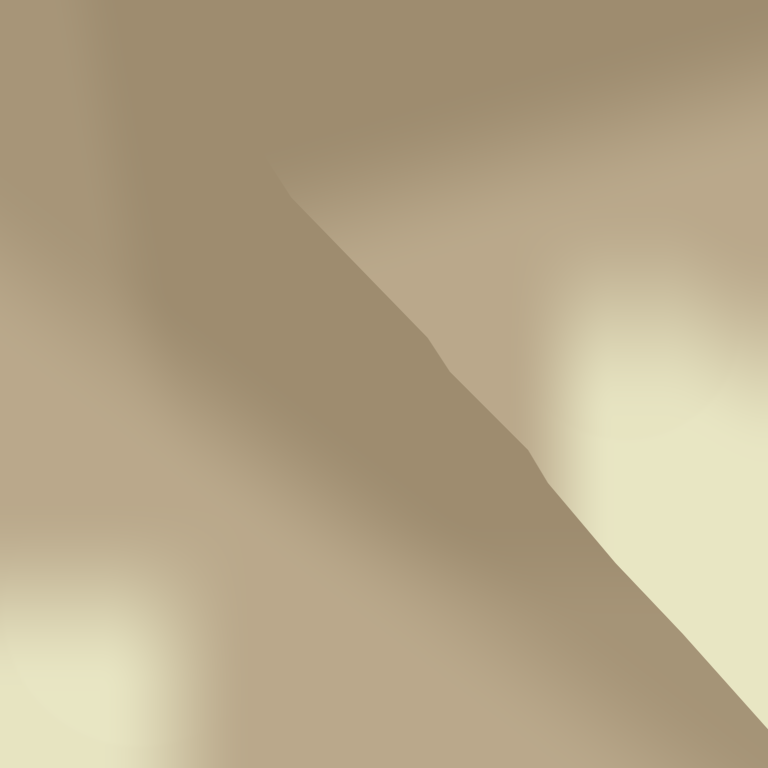
Reproduce this background procedurally as a Shadertoy shader.

```glsl
// Soft sandy dunes: a crisp diagonal ridge divides two shaded slopes with cream glows.

const vec3 SHADE = vec3(0.618, 0.549, 0.436);
const vec3 SAND  = vec3(0.728, 0.660, 0.545);
const vec3 CREAM = vec3(0.910, 0.900, 0.765);

// Linear 0..1 ramp between two values, in either order
float ramp(float a, float b, float v) {
    return clamp((v - a) / (b - a), 0.0, 1.0);
}

// Smooth 0..1 ramp between two values, in either order
float ease(float a, float b, float v) {
    float t = ramp(a, b, v);
    return t * t * (3.0 - 2.0 * t);
}

// Combines two coverages without overshoot
float screenBlend(float a, float b) {
    return 1.0 - (1.0 - a) * (1.0 - b);
}

// Horizontal position of the ridge at height y: a slanted line with small bends
float ridgeX(float y) {
    float x = 0.316 + 0.95 * (0.841 - y);
    x -= 0.030 * ramp(0.841, 0.743, y);
    x += 0.004 * ramp(0.743, 0.560, y);
    x -= 0.013 * ramp(0.560, 0.516, y);
    x += 0.005 * ramp(0.516, 0.414, y);
    x -= 0.015 * ramp(0.414, 0.371, y);
    x -= 0.011 * ramp(0.371, 0.267, y);
    x -= 0.007 * ramp(0.175, 0.052, y);
    return x;
}

// Signed distance to a circle
float circle(vec2 p, vec2 center, float radius) {
    return length(p - center) - radius;
}

// Shade to sand to cream
vec3 duneColor(float sand, float glow) {
    return mix(mix(SHADE, SAND, sand), CREAM, glow);
}

// Slope below the ridge, lit from the lower left
vec3 lowerSlope(vec2 p, float soft) {
    float depth = dot(p - vec2(0.247, 0.596), vec2(-0.604, -0.797));
    float sand = ease(0.0, 0.19, depth);
    float leftHaze = 0.33 * ease(0.16, 0.06, p.x - 0.17 * (1.0 - p.y));
    float rightHaze = 0.28 * ease(0.33, 0.18, p.y);
    sand = screenBlend(sand, max(leftHaze, rightHaze));

    float glow = ease(0.33, 0.13, p.x) * ease(0.35, 0.10, p.y);
    float rim = ease(-soft, soft, circle(p, vec2(0.182, 0.206), 0.178));
    return duneColor(sand, glow * (1.0 - 0.03 * rim));
}

// Slope above the ridge, brightening toward the lower right
vec3 upperSlope(vec2 p, float soft) {
    float depth = dot(vec2(p.x, 1.0 - p.y), vec2(0.28, 0.96));
    float sand = ease(0.275, 0.488, depth);

    float drop = 1.0 - p.y - 0.052 * ease(0.86, 1.0, p.x);
    float glow = ease(0.66, 0.80, p.x) * ease(0.26, 0.55, drop);
    float rim = ease(soft, -soft, circle(p, vec2(0.814, 0.577), 0.150));
    return duneColor(sand, glow * (1.0 - 0.03 * rim));
}

void mainImage(out vec4 fragColor, in vec2 fragCoord) {
    vec2 p = fragCoord / iResolution.xy;
    float pixel = 1.0 / min(iResolution.x, iResolution.y);

    // The ridge fades away near its upper end
    float above = ease(-pixel, pixel, p.x - ridgeX(p.y));
    float tip = ease(0.88, 0.81, p.y);
    float crest = mix(ease(0.22, 0.42, p.x), above, tip);

    vec3 color = mix(lowerSlope(p, 0.004), upperSlope(p, 0.004), crest);
    fragColor = vec4(color, 1.0);
}
```
